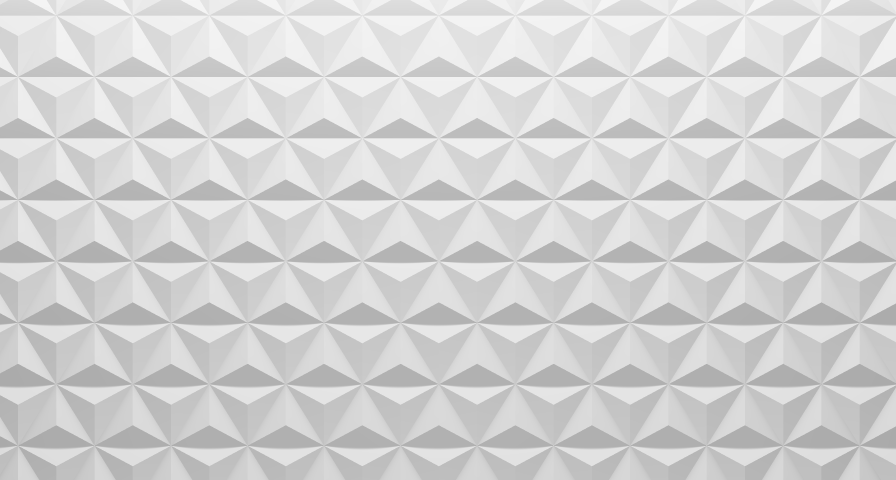
This pattern is drawn by a Shadertoy shader. Its source:

```glsl
// Relief wall of white three-sided pyramids in staggered rows, lit from top centre.

// Lengths are fractions of the canvas width
const float SIDE = 0.0854;                  // triangle base
const float ROW_HEIGHT = 0.0686;            // triangle height
const vec2 ANCHOR = vec2(0.0628, 0.0173);   // one vertex, measured from the top left

// Face tones: x at the top of the wall, y at the bottom
const vec2 TOP_FACE = vec2(0.955, 0.885);
const vec2 UPPER_SIDE = vec2(0.950, 0.835);
const vec2 LOWER_SIDE = vec2(0.910, 0.745);
const vec2 BOTTOM_FACE = vec2(0.870, 0.690);
const float BOTTOM_FALLOFF = 4.5;

const float SIDE_LIGHT = 0.060;     // contrast of left and right faces at the wall ends
const float END_DIMMING = 0.025;
const float FACE_GRADIENT = 0.035;
const float CREASE_SHADE = 0.055;
const float CREASE_WIDTH = 0.045;
const float SHADOW_DEPTH = 0.075;   // shadow below each base, in row heights
const int SAMPLES = 3;              // antialiasing grid per axis

float bottomTone(float t) {
    return mix(BOTTOM_FACE.x, BOTTOM_FACE.y, 1.0 - exp(-BOTTOM_FALLOFF * t));
}

// Triangle pointing up; d runs from its axis, v from its tip to its base
float upwardPyramid(float d, float v, float t, float sideLight) {
    if (v > (2.0 + 2.0 * abs(d)) / 3.0) return bottomTone(t);
    float edge = 0.5 * v - abs(d);
    float crease = CREASE_SHADE * t * exp(-edge / CREASE_WIDTH);
    return mix(UPPER_SIDE.x, UPPER_SIDE.y, t) - sign(d) * sideLight - crease;
}

// Triangle pointing down; v runs from its base to its tip
float downwardPyramid(float d, float v, float t, float sideLight) {
    if (v < (1.0 - 2.0 * abs(d)) / 3.0) {
        float bulge = 1.0 - 4.0 * d * d;
        float depth = max(SHADOW_DEPTH * smoothstep(0.25, 0.8, t) * bulge, 0.001);
        float shadow = 1.0 - smoothstep(0.3 * depth, depth, v);
        return mix(mix(TOP_FACE.x, TOP_FACE.y, t), bottomTone(t), shadow);
    }
    float tone = mix(LOWER_SIDE.x, LOWER_SIDE.y, pow(t, 0.75));
    return tone + FACE_GRADIENT * (v - 0.5) - sign(d) * sideLight;
}

// p is measured from the top left; t runs down the wall from 0 to 1
float wallTone(vec2 p, float t) {
    float rowPos = (p.y - ANCHOR.y) / ROW_HEIGHT;
    float row = floor(rowPos);
    float v = rowPos - row;
    float u = (p.x - ANCHOR.x) / SIDE - 0.5 * mod(row, 2.0);
    float dUp = fract(u + 0.5) - 0.5;
    float dDown = fract(u) - 0.5;

    float fromCentre = p.x - 0.5;
    float sideLight = SIDE_LIGHT * fromCentre;
    float tone = abs(dUp) < 0.5 * v
        ? upwardPyramid(dUp, v, t, sideLight)
        : downwardPyramid(dDown, v, t, sideLight);
    return tone - END_DIMMING * 4.0 * fromCentre * fromCentre;
}

void mainImage(out vec4 fragColor, in vec2 fragCoord) {
    float tone = 0.0;
    for (int j = 0; j < SAMPLES; j++) {
        for (int i = 0; i < SAMPLES; i++) {
            vec2 offset = (vec2(float(i), float(j)) + 0.5) / float(SAMPLES) - 0.5;
            vec2 pos = fragCoord + offset;
            float down = iResolution.y - pos.y;
            float t = clamp(down / iResolution.y, 0.0, 1.0);
            tone += wallTone(vec2(pos.x, down) / iResolution.x, t);
        }
    }
    fragColor = vec4(vec3(tone / float(SAMPLES * SAMPLES)), 1.0);
}
```
